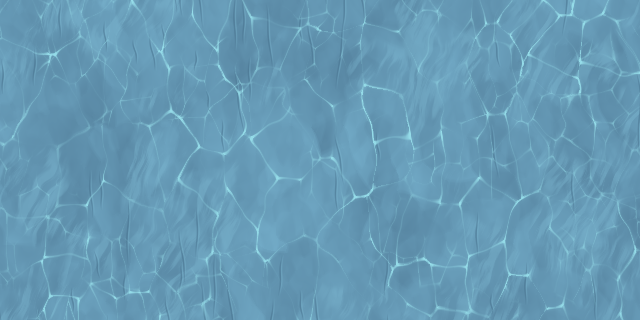
A Shadertoy shader for this texture:

```glsl
const vec3 DEEP = vec3(0.345, 0.527, 0.638);
const vec3 SHALLOW = vec3(0.445, 0.667, 0.778);
const vec3 FOAM = vec3(0.48, 0.71, 0.81);
const vec3 CAUSTIC = vec3(0.58, 0.86, 0.91);
const vec3 SCRATCH = vec3(0.28, 0.45, 0.56);

struct Cell {
    float edge;      // distance to the nearest border
    float junction;  // distance to the border with the third cell
    vec2 id, nextId;
    vec2 offset, nextOffset;  // vectors to the two nearest centres
};

vec2 hash22(vec2 p) {
    vec3 q = fract(p.xyx * vec3(0.1031, 0.1030, 0.0973));
    q += dot(q, q.yzx + 33.33);
    return fract((q.xx + q.yz) * q.zy);
}

vec2 noise2(vec2 p) {
    vec2 i = floor(p), f = fract(p);
    f = f * f * (3.0 - 2.0 * f);
    return mix(mix(hash22(i), hash22(i + vec2(1, 0)), f.x),
               mix(hash22(i + vec2(0, 1)), hash22(i + vec2(1, 1)), f.x), f.y);
}

float fbm(vec2 p) {
    float sum = 0.0, gain = 0.5;
    for (int i = 0; i < 4; i++) {
        sum += gain * noise2(p).x;
        p = mat2(1.6, 1.2, -1.2, 1.6) * p + 7.3;
        gain *= 0.5;
    }
    return sum / 0.9375;
}

vec2 warp(vec2 p, float amount) {
    return p + amount * (noise2(p * 4.0) - 0.5)
             + 0.25 * amount * (noise2(p * 18.0 + 31.0) - 0.5);
}

float borderDistance(vec2 a, vec2 b) {
    return 0.5 * (dot(b, b) - dot(a, a)) / max(length(b - a), 0.001);
}

// Voronoi cell that keeps its three nearest centres
Cell voronoi(vec2 p) {
    vec2 base = floor(p), a = vec2(8), b = vec2(9), c = vec2(10);
    vec2 idA = base, idB = base;
    for (int y = -2; y <= 2; y++)
    for (int x = -2; x <= 2; x++) {
        vec2 g = base + vec2(x, y);
        vec2 r = g + 0.02 + 0.96 * hash22(g) - p;
        float d = dot(r, r);
        if (d < dot(a, a)) { c = b; b = a; a = r; idB = idA; idA = g; }
        else if (d < dot(b, b)) { c = b; b = r; idB = g; }
        else if (d < dot(c, c)) { c = r; }
    }
    return Cell(borderDistance(a, b), borderDistance(a, c), idA, idB, a, b);
}

// Flat tone plus a slope for one painted facet
float facetTone(vec2 id, vec2 offset) {
    vec2 h = hash22(id + 57.0);
    return h.x - 0.5 + 0.9 * dot(offset, h.yx - 0.5);
}

float facets(vec2 p, vec2 scale, float softness) {
    Cell cell = voronoi(p * scale);
    float own = facetTone(cell.id, cell.offset);
    float next = facetTone(cell.nextId, cell.nextOffset);
    return mix(0.5 * (own + next), own, smoothstep(0.0, softness, cell.edge));
}

// Broken web: threads taper away from bright knots, some are missing
float caustics(vec2 p, vec2 scale, float width, float strength, float px) {
    Cell cell = voronoi(p * scale);
    float unit = 2.0 / (scale.x + scale.y);
    float d = cell.edge * unit, j = cell.junction * unit;
    float knot = exp(-j / 0.010);
    float thread = smoothstep(0.15, 0.75, hash22(cell.id + cell.nextId + 301.0).x);
    thread *= 0.35 + 0.65 * exp(-j / 0.035);
    float w = width * (0.45 + 0.35 * thread + 0.9 * knot);
    float core = 1.0 - smoothstep(w - 0.5 * px, w + 0.8 * px, d);
    float halo = exp(-d / 0.007) * (0.10 * thread + 0.24 * knot);
    return (core * (0.50 * thread + 0.50 * knot) + halo) * strength;
}

// Tapered upright scratches: x is the dark line, y its lit side
vec2 scratches(vec2 p, vec2 scale, float share, float px) {
    vec2 base = floor(p * scale), mark = vec2(0);
    for (int y = -1; y <= 1; y++)
    for (int x = -1; x <= 1; x++) {
        vec2 g = base + vec2(x, y);
        vec2 h = hash22(g + 113.0), k = hash22(g + 241.0);
        float cluster = smoothstep(0.42, 0.62, noise2(g / scale * 3.0 + 5.0).y);
        if (k.x > share * (0.2 + cluster)) continue;
        vec2 q = p - (g + h) / scale;
        float along = q.y / mix(0.03, 0.11, k.y);
        float side = q.x - (h.y - 0.6) * 0.3 * q.y - 0.002 * sin(along * 4.0 + h.x * 6.0);
        float taper = max(1.0 - along * along, 0.0);
        float w = 0.0020 * taper;
        float dark = 1.0 - smoothstep(w - 0.5 * px, w + 0.8 * px, abs(side));
        float lit = 1.0 - smoothstep(w - 0.5 * px, w + 0.8 * px, abs(side - 0.0045));
        mark = max(mark, vec2(dark, lit) * sqrt(taper));
    }
    return mark;
}

void mainImage(out vec4 fragColor, in vec2 fragCoord) {
    float px = 1.0 / iResolution.y;
    vec2 p = fragCoord * px + 3.0;
    vec2 bent = warp(p, 0.08);

    // Painted water body
    float tone = 0.44 + 0.55 * (fbm(bent * vec2(8.0, 5.0)) - 0.5);
    tone += 0.30 * facets(bent, vec2(8.5, 5.6), 0.10);
    tone += 0.30 * facets(warp(p + 9.0, 0.14), vec2(15.0, 8.0), 0.08);
    tone += 0.18 * facets(warp(p + 15.0, 0.10), vec2(30.0, 17.0), 0.15);
    vec3 color = mix(DEEP, SHALLOW, clamp(tone, 0.0, 1.0));

    // Feathered brush strokes
    vec2 slant = vec2(bent.x - 0.45 * bent.y, bent.y + 0.3 * bent.x);
    float bristle = smoothstep(0.42, 0.68, fbm(slant * vec2(55.0, 10.0)));
    float brushed = smoothstep(0.52, 0.66, fbm(p * vec2(7.0, 5.0) + 40.0));
    color = mix(color, FOAM, 0.45 * bristle * brushed);

    // Scratches below the light
    vec2 mark = scratches(p, vec2(20.0, 6.0), 0.36, px);
    color = mix(color, FOAM, 0.40 * mark.y);
    color = mix(color, SCRATCH, 0.55 * mark.x);

    // Main web and a fainter, finer one
    float patchy = 0.35 + 0.65 * smoothstep(0.25, 0.65, noise2(p * 7.0 + 17.0).x);
    float fine = 0.45 * smoothstep(0.52, 0.72, noise2(p * 6.0 + 71.0).y);
    float light = caustics(bent, vec2(8.5, 5.6), 0.0027, patchy, px);
    light += caustics(warp(p + 21.0, 0.10), vec2(13.0, 8.0), 0.0018, fine, px);
    color = mix(color, CAUSTIC, clamp(light, 0.0, 1.0));

    fragColor = vec4(color, 1.0);
}
```
